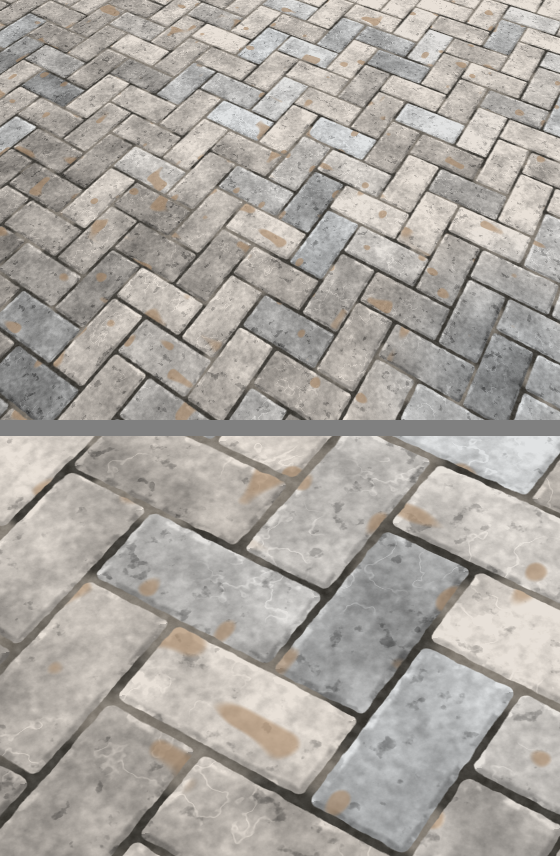
Top, the full canvas; bottom, a detail of the centre.
Give the GLSL for this texture, as a Shadertoy shader.

```glsl
// Weathered concrete pavers in a herringbone bond, seen at a slant.
// A plane projection takes the canvas to paver units; each paver is a rounded
// box with its own tone, worn bevels, stains and partly sanded joints.

#define JOINT 0.035        // half the gap between pavers, in paver widths
#define BEVEL 0.075        // width of the worn edge
#define CORNER 0.07        // corner radius
#define BASE_TONE 0.735    // mean brightness of the faces
#define PAVER_SPREAD 0.21  // brightness range from paver to paver
#define MOTTLE 0.34        // strength of the broad stains
#define GRAIN 0.22         // strength of the fine grit
#define STONE_TINT vec3(1.0, 0.965, 0.925)
#define COOL_TINT vec3(0.965, 0.975, 0.98)
#define GAP_COLOR vec3(0.25, 0.24, 0.22)
#define SAND_COLOR vec3(0.57, 0.54, 0.50)
#define RUST_COLOR vec3(0.66, 0.53, 0.40)

float hash(vec2 p) {
    vec3 q = fract(vec3(p.xyx) * 0.1031);
    q += dot(q, q.yzx + 33.33);
    return fract((q.x + q.y) * q.z);
}

float noise(vec2 p) {
    vec2 i = floor(p), f = fract(p);
    f = f * f * (3.0 - 2.0 * f);
    return mix(mix(hash(i), hash(i + vec2(1, 0)), f.x),
               mix(hash(i + vec2(0, 1)), hash(i + vec2(1, 1)), f.x), f.y);
}

float fbm(vec2 p) {
    float sum = 0.0, weight = 0.53;
    for (int i = 0; i < 4; i++) {
        sum += weight * noise(p);
        p = mat2(1.6, 1.2, -1.2, 1.6) * p + 17.3;
        weight *= 0.5;
    }
    return sum;
}

// Canvas (height 1, y down) to the ground, with pavers of 2 by 1 units.
vec2 groundPoint(vec2 canvas) {
    mat3 view = mat3(0.2424, -0.0286, 0.0249,
                     -0.0122, 0.0632, -0.0534,
                     0.5885, 0.3646, 1.0);
    vec3 g = inverse(view) * vec3(canvas, 1.0);
    vec2 lattice = g.xy / g.z;
    return vec2(2.0 * lattice.x + lattice.y, 2.0 * lattice.x - lattice.y)
         + vec2(1.0, 0.5);
}

// Finds the paver that holds a point: its low corner and its size.
void herringbone(vec2 p, out vec2 corner, out vec2 size) {
    vec2 cell = floor(p);
    float k = mod(cell.x + cell.y, 4.0);
    bool lying = k < 1.5;
    corner = cell - (lying ? vec2(k, 0.0) : vec2(0.0, k - 2.0));
    size = lying ? vec2(2.0, 1.0) : vec2(1.0, 2.0);
}

void mainImage(out vec4 fragColor, in vec2 fragCoord) {
    vec2 canvas = fragCoord / iResolution.y;
    canvas.y = 1.0 - canvas.y;
    vec2 p = groundPoint(canvas);
    float blur = 0.5 * length(fwidth(p));

    vec2 corner, size;
    herringbone(p, corner, size);
    float id = hash(corner + 41.0), id2 = hash(corner + 97.0);
    vec2 q = p + 31.0 * vec2(id, id2);   // separate stains for each paver

    // Distance inward from the chipped outline, with a slight laying error
    vec2 shift = 0.025 * (vec2(id2, id) - 0.5);
    vec2 local = p - corner - 0.5 * size - shift;
    vec2 e = abs(local) - 0.5 * size + JOINT + CORNER;
    float inside = CORNER - length(max(e, 0.0)) - min(max(e.x, e.y), 0.0);
    inside += 0.035 * (fbm(p * 8.0) - 0.5);

    // Face: paver tone, stains, grit and pale hairline scuffs
    float stain = fbm(q * 1.9);
    float grit = fbm(q * 13.0);
    float tone = BASE_TONE + PAVER_SPREAD * (id - 0.5);
    tone += MOTTLE * (stain - 0.5) + GRAIN * (grit - 0.5);
    float scuff = 1.0 - smoothstep(0.0, 0.035, abs(fbm(q * 3.1 + 8.0) - 0.5));
    tone += 0.09 * scuff * smoothstep(0.5, 0.75, noise(q * 1.7 + 5.0));
    tone -= 0.16 * smoothstep(0.67, 0.8, fbm(q * 7.0 + 3.0));

    // Worn bevel: lit on the far sides, shaded on the near ones, dusted pale
    vec2 normal = e.x > e.y ? vec2(sign(local.x), 0.0) : vec2(0.0, sign(local.y));
    float bevel = 1.0 - smoothstep(BEVEL * 0.5, BEVEL + blur, inside);
    tone += bevel * (0.08 * dot(normal, vec2(-1.0, 1.0)) - 0.06);
    tone += bevel * 0.14 * smoothstep(0.48, 0.65, fbm(p * 6.0));

    // Broad light: brighter far right, a cool damp shade near right
    float damp = 1.0 - smoothstep(0.05, 0.42, length(canvas - vec2(1.22, 0.9)));
    tone += 0.09 * (canvas.x - 0.67) + 0.13 * (0.45 - canvas.y) - 0.13 * damp;
    tone -= 0.08 * (1.0 - smoothstep(0.0, 0.4, length(canvas - vec2(0.0, 0.1))));
    vec3 tint = mix(STONE_TINT, COOL_TINT, max(damp, smoothstep(0.6, 1.0, id2)));
    vec3 face = min(tone, 0.91) * tint;
    face = mix(face, RUST_COLOR, 0.6 * smoothstep(0.84, 0.92, noise(q * 2.3 + 60.0)));

    // Joints: open dark gaps, filled by sand in patches and further away
    float sand = smoothstep(0.45, 0.75, noise(p * 1.8) + 0.35 * (0.45 - canvas.y));
    vec3 joint = mix(GAP_COLOR, SAND_COLOR, 0.85 * sand);
    joint += 0.16 * (fbm(p * 16.0) - 0.5);

    float cover = smoothstep(-blur, blur, inside);
    fragColor = vec4(mix(joint, face, cover), 1.0);
}
```
